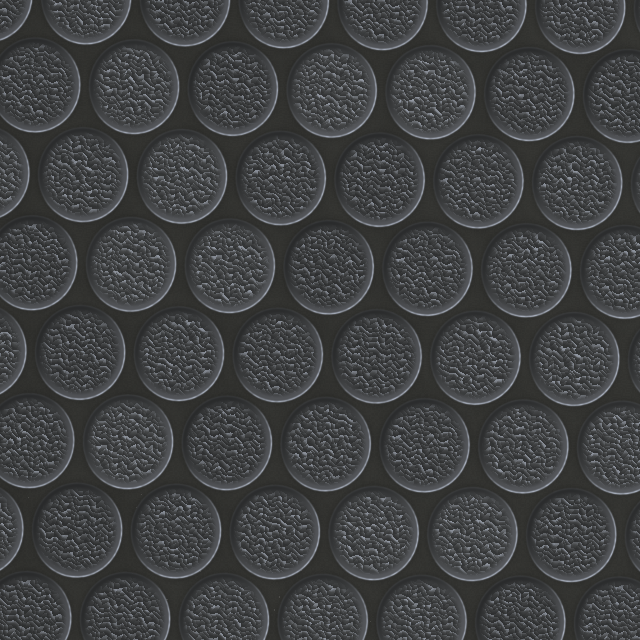
This pattern is drawn by a WebGL 1 fragment shader. Its source:

```glsl
precision highp float;
// Dark rubber stud flooring: round studs in a slightly tilted hexagonal grid.
// Each stud has a side-lit rim, a smooth bevel and a grained top whose small
// glints come from the slopes of cellular noise, seeded anew for every stud.

uniform vec2 u_resolution;

// Grid, in canvas units
const vec2 ANCHOR = vec2(0.518, 0.859);   // centre of one reference stud
const float PITCH = 0.1544;               // spacing along a row
const float ROW_STEP = 0.1382;            // spacing between rows
const float ROW_TILT = 0.0185;            // fall of a row from left to right
const float KEYSTONE = 0.0017;            // change of tilt per row
const float ROW_DRIFT = 0.00234;          // leftward shift per row
// Stud, in units of PITCH
const float ROW_HEIGHT = 0.856;
const float RADIUS = 0.452;
const float RIM_WIDTH = 0.0095;
const float BEVEL_WIDTH = 0.038;
const float GRAIN_SCALE = 21.0;
const vec2 RIM_LIGHT = vec2(0.64, -0.77);
const vec2 GRAIN_LIGHT = vec2(0.45, 0.89);

const vec3 GROOVE = vec3(0.196, 0.197, 0.186);
const vec3 RUBBER = vec3(0.232, 0.238, 0.242);
const vec3 SHEEN = vec3(0.44, 0.45, 0.48);
const vec3 GLINT = vec3(0.70, 0.73, 0.79);

float hash(vec2 p) {
  return fract(sin(dot(p, vec2(127.1, 311.7))) * 43758.5);
}

vec2 hash2(vec2 p) {
  return vec2(hash(p), hash(p + 19.3));
}

// Offset from the nearest feature point, and that point's random value
vec3 cellular(vec2 p) {
  vec2 base = floor(p);
  vec3 nearest = vec3(0.0);
  float best = 9.0;
  for (int j = -1; j <= 1; j++) {
    for (int i = -1; i <= 1; i++) {
      vec2 cell = base + vec2(float(i), float(j));
      vec2 offset = p - cell - hash2(cell);
      float d = dot(offset, offset);
      if (d < best) {
        best = d;
        nearest = vec3(offset, hash(cell + 7.7));
      }
    }
  }
  return nearest;
}

float mottle(vec2 p) {
  return (sin(p.x * 1.7 + sin(p.y * 2.3)) + sin(p.y * 2.9 + sin(p.x * 3.1) + 1.0)) * 0.5;
}

// Canvas position to stud grid, y pointing up
vec2 toGrid(vec2 p) {
  vec2 q = p - ANCHOR;
  float row = (-q.y - q.x * ROW_TILT) / (ROW_STEP - KEYSTONE * q.x);
  return vec2((q.x + ROW_DRIFT * row) / PITCH, -row * ROW_HEIGHT);
}

// Grained top: raised cells shaded by their slope
vec3 grainedTop(vec2 local, float dist, float seed) {
  vec2 p = local * GRAIN_SCALE + seed * 90.0;
  p += 0.3 * sin(p.yx * 1.9 + vec2(0.0, 1.3));
  vec3 bump = cellular(p);
  float slope = dot(bump.xy, GRAIN_LIGHT);
  float amount = 1.0 - smoothstep(0.32, 0.425, dist);
  float glint = smoothstep(0.08, 0.62, slope) * mix(0.25, 1.0, bump.z);
  vec3 color = RUBBER * (1.0 + amount * (0.04 + 0.55 * clamp(slope, -0.4, 0.4)));
  return mix(color, GLINT, 0.62 * amount * glint);
}

void main() {
  vec2 uv = gl_FragCoord.xy / u_resolution;
  vec2 grid = toGrid(uv);
  float aa = 1.0 / (min(u_resolution.x, u_resolution.y) * PITCH);

  // Nearest stud among the two interleaved rectangular grids
  vec2 period = vec2(1.0, 2.0 * ROW_HEIGHT);
  vec2 idA = floor(grid / period + 0.5);
  vec2 idB = floor(grid / period) + 0.5;
  vec2 a = grid - idA * period;
  vec2 b = grid - idB * period;
  bool useA = dot(a, a) < dot(b, b);
  vec2 local = useA ? a : b;
  float seed = hash((useA ? idA : idB) + 3.1);

  float dist = length(local);
  float edge = dist - RADIUS;
  float facing = dot(local / max(dist, 0.001), RIM_LIGHT);
  float lit = smoothstep(-0.4, 0.75, facing);
  float shaded = smoothstep(-0.1, 0.8, -facing);

  // Groove with soft mottling, fine dust and contact shadow
  float dust = hash(floor(uv * 500.0));
  vec3 groove = GROOVE * (1.0 + 0.035 * mottle(grid * 4.0) + 0.07 * (dust - 0.5));
  groove += 0.09 * step(0.997, dust);
  groove *= 1.0 - 0.18 * exp(-max(edge, 0.0) / 0.025);

  // Stud top, then bevel lit on one side and shaded on the other
  vec3 stud = grainedTop(local, dist, seed) * mix(0.95, 1.07, seed);
  float bevel = exp(-pow((edge + 0.025) / BEVEL_WIDTH, 2.0));
  stud = mix(stud, SHEEN, bevel * lit * 0.42);
  stud *= 1.0 - 0.27 * bevel * shaded;
  vec3 color = mix(stud, groove, smoothstep(-aa, aa, edge));

  // Thin worn rim: bright toward the light, faint on the far side
  float wear = 0.85 + 0.15 * mottle(local * 32.0 + seed * 40.0);
  float rim = exp(-pow(edge / max(RIM_WIDTH, 0.7 * aa), 2.0));
  color = mix(color, GLINT, rim * wear * (0.07 + 0.80 * lit));

  color *= 0.98 + 0.05 * uv.x;
  gl_FragColor = vec4(color, 1.0);
}
```
